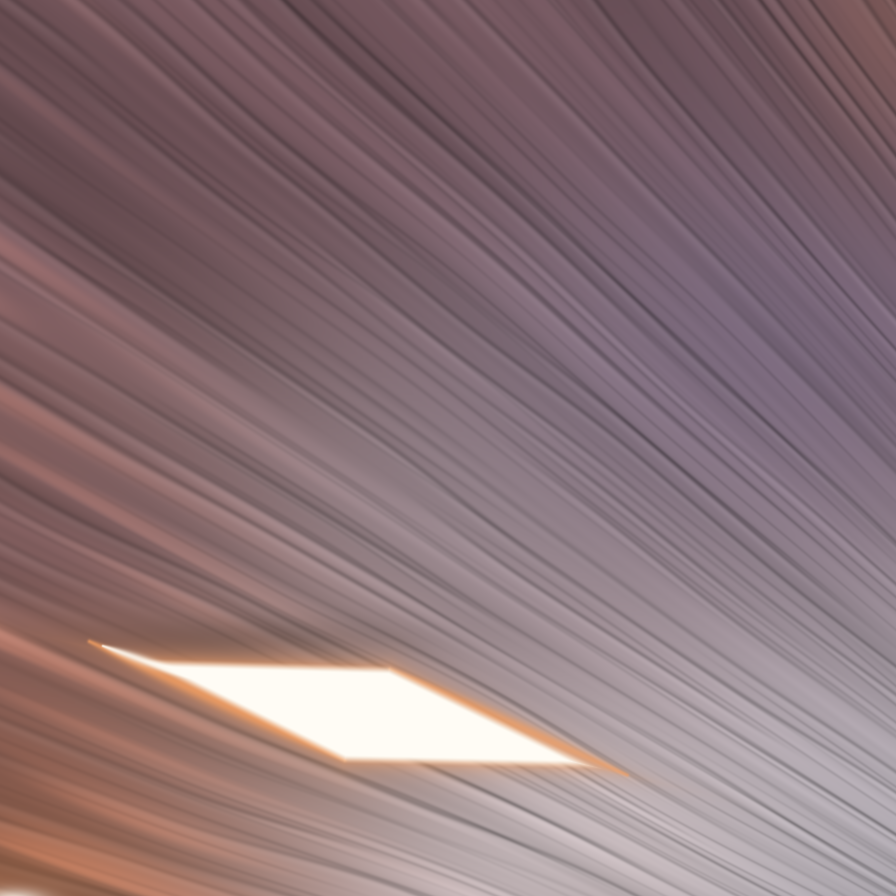
Give the GLSL for this background, as a WebGL 2 fragment shader.

```glsl
#version 300 es
precision highp float;
// Fanned silky folds in mauve and copper, with a glowing slanted window of light.
uniform vec2 u_resolution;
out vec4 fragColor;

const vec2 FAN_CENTRE = vec2(2.06, -0.61);
const vec3 ROSE = vec3(0.45, 0.33, 0.35);
const vec3 PLUM = vec3(0.43, 0.325, 0.36);
const vec3 COPPER = vec3(0.52, 0.34, 0.28);
const vec3 SILVER = vec3(0.67, 0.65, 0.68);
const vec3 VIOLET = vec3(0.45, 0.39, 0.48);
const vec3 TAUPE = vec3(0.59, 0.53, 0.55);
const vec3 PEARL = vec3(0.80, 0.75, 0.76);
const vec3 AMBER = vec3(0.95, 0.62, 0.38);
const vec3 LIGHT = vec3(1.0, 0.99, 0.96);

float hash(vec2 p) {
  vec3 q = fract(vec3(p.xyx) * 0.1031);
  q += dot(q, q.yzx + 33.33);
  return fract((q.x + q.y) * q.z);
}

float noise(vec2 p) {
  vec2 i = floor(p), f = fract(p);
  f = f * f * (3.0 - 2.0 * f);
  return mix(mix(hash(i), hash(i + vec2(1, 0)), f.x),
             mix(hash(i + vec2(0, 1)), hash(i + vec2(1, 1)), f.x), f.y);
}

// Soft elliptical weight around a centre
float blob(vec2 p, vec2 centre, vec2 size) {
  vec2 q = (p - centre) / size;
  return exp(-dot(q, q));
}

// Signed distance to the line a-b, positive on its right side
float edgeSide(vec2 p, vec2 a, vec2 b) {
  vec2 d = normalize(b - a);
  return dot(p - a, vec2(d.y, -d.x));
}

// Glowing stroke from a to b that fades at both ends
float stroke(vec2 p, vec2 a, vec2 b, float width) {
  vec2 d = b - a;
  float t = clamp(dot(p - a, d) / dot(d, d), 0.0, 1.0);
  float w = width * (0.3 + 2.8 * t * (1.0 - t));
  float r = length(p - a - d * t) / w;
  return exp(-r * r);
}

// Thin creases with random offset, strength and fading along the fan
float creases(vec2 fan, float count, float width, float seed) {
  float x = fan.x * count + 0.5 * noise(vec2(fan.x * 22.0, fan.y * 4.0) + seed);
  float cell = floor(x), sum = 0.0;
  for (int k = -1; k <= 1; k++) {
    float id = cell + float(k);
    float r = (x - id - 0.2 - 0.6 * hash(vec2(id, seed))) / width;
    float fade = smoothstep(0.15, 0.75, noise(vec2(id * 7.3 + seed, fan.y * 3.0)));
    sum += exp(-r * r) * fade;
  }
  return sum;
}

// Broad colour field
vec3 backdrop(vec2 p) {
  vec3 c = mix(mix(COPPER, SILVER, smoothstep(0.0, 0.9, p.x)), mix(ROSE, PLUM, p.x),
               smoothstep(0.0, 0.85, p.y));
  c = mix(c, TAUPE, 0.8 * blob(p, vec2(0.52, 0.40), vec2(0.36, 0.28)));
  c = mix(c, VIOLET, 0.75 * blob(p, vec2(0.88, 0.62), vec2(0.36, 0.24)));
  c = mix(c, PEARL, 0.85 * blob(p, vec2(0.62, 0.03), vec2(0.26, 0.17)));
  c = mix(c, ROSE * 0.95, 0.6 * blob(p, vec2(0.02, 0.38), vec2(0.24, 0.13)));
  return mix(c, COPPER, 0.4 * blob(p, vec2(1.0, 1.0), vec2(0.12, 0.2)));
}

// Folds: wide bands, medium streaks and fine dark creases
vec3 addFolds(vec3 c, vec2 p) {
  vec2 d = p - FAN_CENTRE;
  vec2 fan = vec2(atan(d.y, -d.x), length(d));
  fan.x += 0.008 * (noise(vec2(fan.x * 9.0, fan.y * 3.0)) - 0.5);
  float warm = 1.0 - smoothstep(0.0, 0.6, p.x + 0.35 * p.y);
  float bands = noise(vec2(fan.x * 28.0, fan.y * 1.3)) - 0.5;
  float streaks = noise(vec2(fan.x * 85.0 + 7.0, fan.y * 2.0)) - 0.5;
  float fine = noise(vec2(fan.x * 230.0, fan.y * 3.0)) - 0.5;
  c *= 1.0 + 0.17 * bands + mix(0.10, 0.30, warm) * streaks + 0.06 * fine;
  c += warm * vec3(0.15, 0.08, 0.05) * smoothstep(0.1, 0.4, streaks);
  float dark = creases(fan, 62.0, 0.10, 3.0) + 0.6 * creases(fan, 105.0, 0.13, 19.0);
  c *= 1.0 - mix(0.20, 0.10, warm) * dark;
  return c + 0.045 * creases(fan + vec2(0.0025, 0.0), 62.0, 0.16, 3.0);
}

// Window of light with a warm rim and drawn-out tips
vec3 addWindow(vec3 c, vec2 p) {
  vec2 left = vec2(0.165, 0.261), low = vec2(0.385, 0.152);
  vec2 right = vec2(0.655, 0.146), high = vec2(0.435, 0.253);
  float d = max(max(edgeSide(p, left, low), edgeSide(p, low, right)),
                max(edgeSide(p, right, high), edgeSide(p, high, left)));
  float outer = max(d, 0.0);
  c *= 1.0 - 0.22 * blob(p, vec2(0.27, 0.285), vec2(0.17, 0.025));
  c = mix(c, AMBER, 0.22 * exp(-outer * 22.0) * (1.0 - smoothstep(0.2, 0.65, p.x)));
  c = mix(c, AMBER, 0.6 * exp(-outer * 110.0));
  c = mix(c, AMBER, 0.75 * stroke(p, vec2(0.10, 0.284), low, 0.008));
  c = mix(c, AMBER, 0.65 * stroke(p, high, vec2(0.70, 0.135), 0.007));
  c = mix(c, LIGHT, 0.85 * stroke(p, vec2(0.115, 0.279), vec2(0.21, 0.245), 0.005));
  return mix(c, LIGHT, 1.0 - smoothstep(-0.006, 0.005, d));
}

void main() {
  vec2 p = gl_FragCoord.xy / u_resolution;
  vec3 c = addFolds(backdrop(p), p);
  c = mix(c, AMBER, 0.25 * blob(p, vec2(0.0), vec2(0.18, 0.08)));
  c = mix(c, LIGHT, 0.8 * blob(p, vec2(0.015, -0.005), vec2(0.035, 0.012)));
  c = addWindow(c, p);
  fragColor = vec4(clamp(c, 0.0, 1.0), 1.0);
}
```
